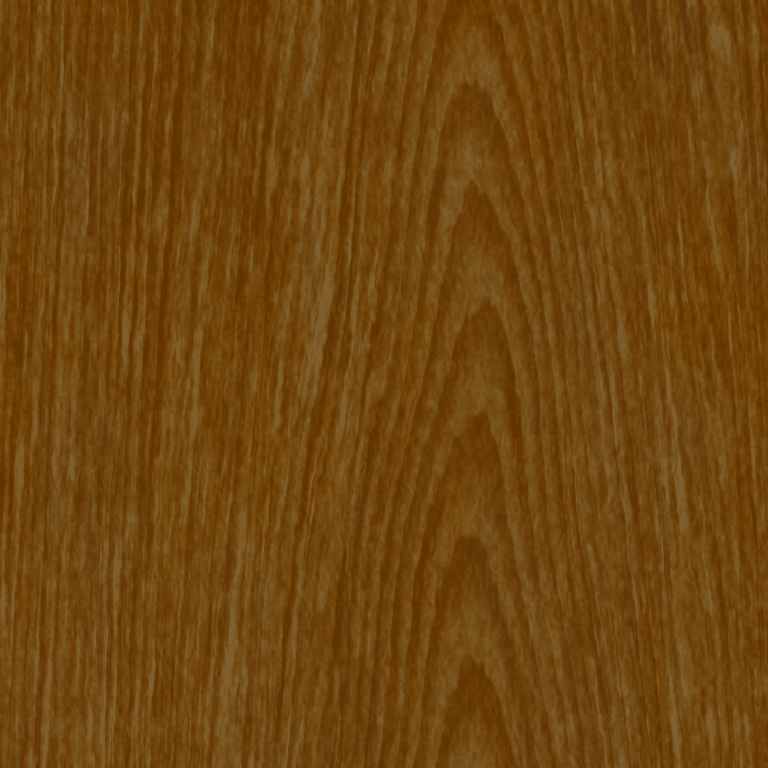
Write a WebGL 2 fragment shader that draws this texture.

```glsl
#version 300 es
precision highp float;
// Flat-sawn brown wood: nested cathedral arches that run out into fine,
// nearly vertical grain on both sides. One ring coordinate, hyperbolic in x
// and linear in y, carries the growth bands, streaks and pores.

#define HEART_X 0.615        // x of the arch axis
#define RINGS_UP 6.45        // arches per canvas height
#define RINGS_ACROSS 62.0    // rings per canvas width far from the axis
#define ARCH_ROUND 0.094     // roundness of the arch tops
#define BAND_DEPTH 0.46      // contrast of the growth bands
#define STREAK_DEPTH 0.62    // contrast of the side streaks
#define GRAIN_DEPTH 0.40     // contrast of the fine fibres
#define BASE_TONE 0.70       // tone of the pale wood
#define DARK_WOOD vec3(0.376, 0.203, 0.006)
#define PALE_WOOD vec3(0.500, 0.372, 0.180)

uniform vec2 u_resolution;
out vec4 fragColor;

float hash(ivec2 cell) {
    uvec2 q = uvec2(cell) * uvec2(1597u, 3571u);
    uint h = (q.x ^ (q.y << 7)) * 2891u + q.y;
    h = (h ^ (h >> 15)) * 739391u;
    h = (h ^ (h >> 13)) * 919393u;
    h ^= h >> 16;
    return float(h & 65535u) / 65535.0;
}

float noise(vec2 p) {
    ivec2 i = ivec2(floor(p));
    vec2 f = fract(p);
    f = f * f * (3.0 - 2.0 * f);
    float low = mix(hash(i), hash(i + ivec2(1, 0)), f.x);
    float high = mix(hash(i + ivec2(0, 1)), hash(i + ivec2(1, 1)), f.x);
    return mix(low, high, f.y);
}

// Noise centred on zero
float wave(vec2 p) {
    return noise(p) - 0.5;
}

// Distance from the arch axis, which wanders only near the heart
float heartOffset(vec2 uv) {
    float dx = uv.x - HEART_X;
    float near = 1.0 - smoothstep(0.03, 0.28, abs(dx));
    return dx - 0.035 * near * wave(vec2(3.7, uv.y * 3.5));
}

// Ring count: whole numbers are the outer edges of the dark bands
float ringCoord(vec2 uv, float dx, float side) {
    float spread = sqrt(dx * dx + ARCH_ROUND * ARCH_ROUND) - ARCH_ROUND;
    float lean = mix(1.0, 0.35, smoothstep(0.10, 0.55, abs(dx)));
    float ring = uv.y * RINGS_UP * lean + spread * RINGS_ACROSS + 0.08;
    ring += mix(0.45, 0.2, side) * wave(uv * vec2(6.0, 4.0) + 11.0);
    ring += 1.0 * side * wave(uv * vec2(25.0, 1.3) + 31.0);
    ring += 0.10 * wave(uv * vec2(60.0, 75.0));
    ring += 0.16 * wave(uv * vec2(150.0, 22.0) + 41.0);
    return ring;
}

// Dark late wood: gradual inner side, crisp outer side
float growthBand(float ring) {
    float f = fract(ring);
    return smoothstep(0.22, 0.80, f) * (1.0 - smoothstep(0.91, 1.0, f));
}

void main() {
    vec2 uv = gl_FragCoord.xy / u_resolution;
    float dx = heartOffset(uv);
    float side = smoothstep(0.05, 0.17, abs(dx));
    float ring = ringCoord(uv, dx, side);
    // Separate the noise of the left and right flanks
    vec2 along = vec2(ring, uv.y + (dx < 0.0 ? 0.0 : 40.0));

    // Growth bands, uneven in strength on the flanks
    float strength = mix(1.0, 0.25 + 0.65 * hash(ivec2(int(floor(ring)), 5)), side);
    float tone = BASE_TONE - BAND_DEPTH * strength * growthBand(ring);
    tone -= 0.07 * side;

    // Streaks and short pale flecks that follow the rings
    float streak = 0.4 * wave(along * vec2(1.3, 1.8) + 3.0);
    streak += 0.6 * wave(along * vec2(3.2, 5.0) + 17.0);
    streak += 0.45 * wave(along * vec2(5.5, 24.0) + 29.0);
    tone += STREAK_DEPTH * streak * mix(0.2, 1.0, side);
    float fleck = smoothstep(0.64, 0.86, noise(along * vec2(3.6, 18.0) + 53.0));
    tone += 0.30 * fleck * mix(0.1, 1.0, side);

    // Narrow dark pores along the arch legs and flanks
    float legs = smoothstep(0.02, 0.05, abs(dx));
    float pore = smoothstep(0.74, 0.92, noise(along * vec2(5.0, 11.0) + 71.0));
    tone -= 0.26 * pore * legs;

    // Fine curly fibres
    vec2 curl = uv + vec2(0.008 * wave(uv * vec2(30.0, 45.0) + 7.0), 0.0);
    tone += GRAIN_DEPTH * wave(curl * vec2(240.0, 80.0));
    tone += 0.6 * GRAIN_DEPTH * wave(curl * vec2(330.0, 220.0) + 23.0);

    // Broad shading, darker towards the top of the flanks
    tone += 0.14 * wave(uv * vec2(14.0, 1.2) + 5.0) * side;
    tone += 0.10 * wave(uv * vec2(4.0, 2.5) + 9.0);
    tone -= 0.11 * side * smoothstep(0.35, 1.0, uv.y);

    // Green and blue rise late, so that the dark wood stays warm
    float t = clamp(tone, 0.0, 1.0);
    vec3 color = mix(DARK_WOOD, PALE_WOOD, vec3(t, pow(t, 1.3), t * t));
    float warmth = wave(uv * vec2(9.0, 5.0) + 83.0) + wave(along * vec2(2.0, 9.0) + 97.0);
    color -= warmth * vec3(-0.006, 0.010, 0.030);
    fragColor = vec4(clamp(color, 0.0, 1.0), 1.0);
}
```
